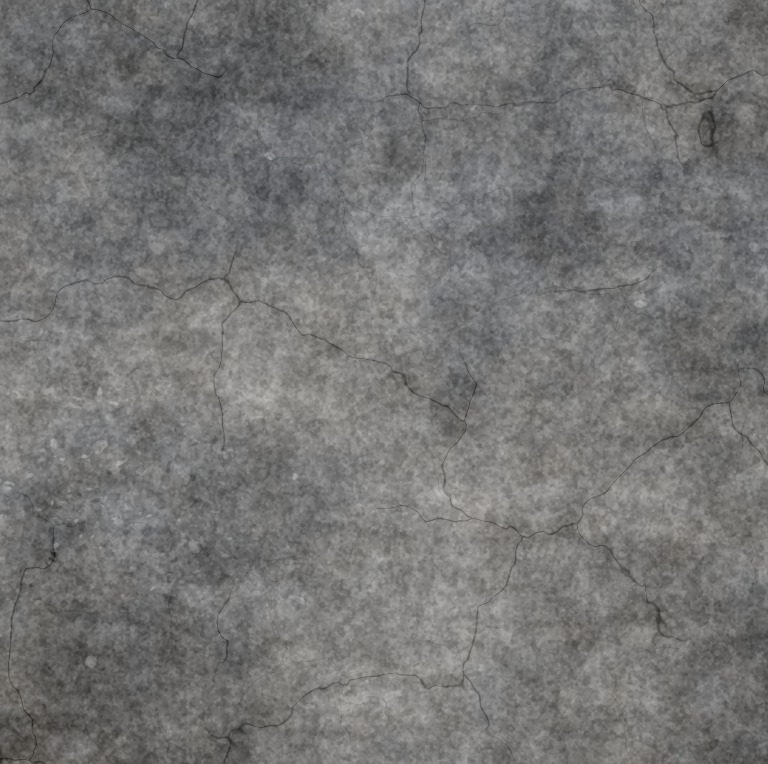
Reproduce this texture procedurally as a WebGL 2 fragment shader.

```glsl
#version 300 es
precision highp float;
precision highp int;
// Weathered grey concrete with cloudy stains, fine grain, branching cracks and pale chips.
uniform vec2 u_resolution;
out vec4 fragColor;

const uint MULTIPLIER = 1664525u;

vec2 hash2(vec2 cell) {
    uvec2 q = uvec2(ivec2(cell) + 4096) * MULTIPLIER + 1013904223u;
    q.x += q.y * MULTIPLIER;
    q.y += q.x * MULTIPLIER;
    q ^= q >> 16u;
    q.x += q.y * MULTIPLIER;
    q.y += q.x * MULTIPLIER;
    q ^= q >> 16u;
    return vec2(q & 0xffffu) / 65535.0;
}

// Smooth cellular noise: two independent channels centred on zero.
vec2 cloud(vec2 p) {
    vec2 cell = floor(p), sum = vec2(0.0);
    float total = 0.0;
    for (int y = -1; y <= 1; y++)
    for (int x = -1; x <= 1; x++) {
        vec2 id = cell + vec2(x, y);
        vec2 d = id + hash2(id) - p;
        float weight = exp(-6.0 * dot(d, d));
        sum += weight * (hash2(id + 517.0) - 0.5);
        total += weight;
    }
    return sum / total;
}

// Distance to the nearest border between Voronoi cells.
float borderDistance(vec2 p) {
    vec2 cell = floor(p), nearest = vec2(0.0), nearestId = cell;
    float best = 8.0;
    for (int y = -1; y <= 1; y++)
    for (int x = -1; x <= 1; x++) {
        vec2 id = cell + vec2(x, y);
        vec2 d = id + hash2(id) - p;
        if (dot(d, d) < best) {
            best = dot(d, d);
            nearest = d;
            nearestId = id;
        }
    }
    float border = 8.0;
    for (int y = -2; y <= 2; y++)
    for (int x = -2; x <= 2; x++) {
        vec2 id = nearestId + vec2(x, y);
        vec2 d = id + hash2(id) - p;
        vec2 gap = d - nearest;
        if (dot(gap, gap) > 0.0001)
            border = min(border, dot(0.5 * (nearest + d), normalize(gap)));
    }
    return border;
}

// Sparse round-ish spots; density is the share of cells that hold one.
float spots(vec2 p, float density, float radius, float blur) {
    vec2 cell = floor(p);
    float cover = 0.0;
    for (int y = -1; y <= 1; y++)
    for (int x = -1; x <= 1; x++) {
        vec2 id = cell + vec2(x, y);
        vec2 traits = hash2(id + 911.0);
        float size = radius * (0.5 + traits.y);
        float d = length((id + hash2(id) - p) * vec2(0.8, 1.2));
        float spot = 1.0 - smoothstep(size - blur, size + blur, d);
        cover = max(cover, spot * step(traits.x, density) * (0.4 + 0.6 * traits.y));
    }
    return cover;
}

float glow(vec2 p, vec2 center, vec2 spread) {
    vec2 d = (p - center) / spread;
    return exp(-dot(d, d));
}

float line(float d, float halfWidth, float pixel) {
    return 1.0 - smoothstep(halfWidth - pixel, halfWidth + pixel, d);
}

void main() {
    vec2 p = gl_FragCoord.xy / u_resolution.y;
    float pixel = 1.0 / u_resolution.y;
    vec2 broad = cloud(p * 3.5 + 20.0);
    vec2 medium = cloud(p * 9.0 + 41.0);
    vec2 small = cloud(p * 24.0 + 63.0);
    vec2 fine = cloud(p * 60.0 + 85.0);
    vec2 bent = p + 0.02 * broad + 0.008 * small;

    // Broad stains
    float tone = 0.455;
    tone += 0.055 * glow(bent, vec2(0.48, 0.42), vec2(0.36, 0.3));
    tone += 0.055 * glow(bent, vec2(0.54, 0.98), vec2(0.17, 0.14));
    tone += 0.04 * glow(bent, vec2(0.1, 0.38), vec2(0.2, 0.18));
    tone -= 0.07 * glow(bent, vec2(0.24, 0.9), vec2(0.25, 0.17));
    tone -= 0.055 * glow(bent, vec2(0.08, 0.06), vec2(0.3, 0.17));

    // Mottling, faint horizontal wipes and grain
    tone += 0.1 * broad.x + 0.11 * medium.x + 0.085 * small.x + 0.075 * fine.x;
    tone += 0.05 * cloud(p * vec2(12.0, 60.0) + 107.0).x;
    tone += 0.1 * cloud(p * 135.0 + 129.0).x + 0.11 * cloud(p * 270.0 + 151.0).x;

    // Main cracks and hairlines, broken up by the clouds
    vec2 jagged = p + 0.07 * medium + 0.022 * small + 0.009 * fine;
    float crack = borderDistance(jagged * 3.3 + 7.0) / 3.3;
    float hair = borderDistance(jagged * 8.0 + 31.0) / 8.0;
    float crackStrength = smoothstep(-0.16, 0.12, broad.y + 0.4 * medium.y);
    float hairStrength = smoothstep(-0.05, 0.22, medium.x - 0.5 * broad.y);
    tone -= crackStrength * (0.14 * line(crack, 0.0011, pixel) + 0.018 * exp(-crack / 0.008));
    tone -= 0.075 * hairStrength * line(hair, 0.0006, pixel);

    // Pale chips, small specks and dark pits
    float worn = 0.25 + glow(p, vec2(0.14, 0.34), vec2(0.2, 0.17));
    vec2 ragged = p + 0.012 * fine + 0.01 * small;
    tone += 0.13 * spots(ragged * 20.0 + 13.0, 0.06, 0.11, 20.0 * pixel);
    tone += 0.12 * worn * spots(ragged * 80.0 + 57.0, 0.2, 0.2, 80.0 * pixel);
    tone -= 0.09 * worn * spots(ragged * 70.0 + 99.0, 0.2, 0.2, 70.0 * pixel);

    // Warm low areas drift into cooler high areas
    float warmth = 0.012 * (0.55 - p.y) + 0.02 * broad.y + 0.012 * small.y;
    fragColor = vec4(clamp(tone + warmth * vec3(0.8, 0.1, -1.0), 0.0, 1.0), 1.0);
}
```
